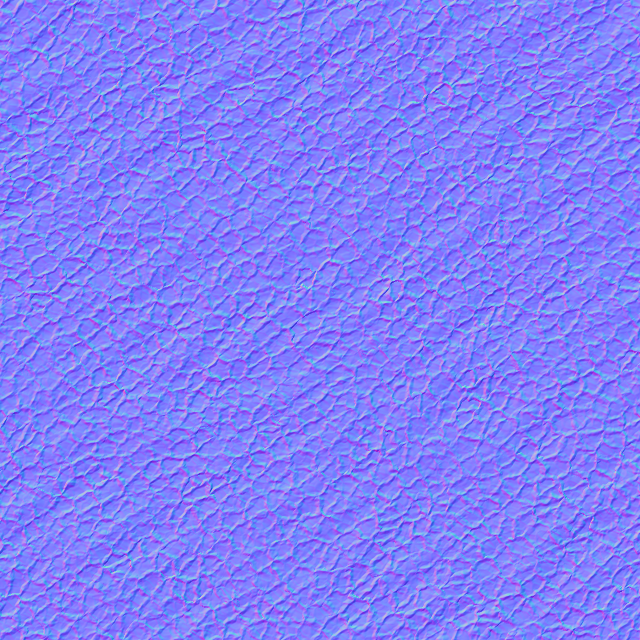
This texture map is drawn by a Shadertoy shader. Its source:

```glsl
// Tangent-space normal map of grained leather, green pointing down. Ragged
// Voronoi pebbles lie in chains up to the right; crumbly wrinkles and streaks
// cross them. The normal comes from central differences of the summed height.

vec2 hash2(vec2 p) {
    vec3 q = fract(p.xyx * vec3(0.1031, 0.1030, 0.0973));
    q += dot(q, q.yzx + 33.33);
    return fract((q.xx + q.yz) * q.zy);
}

// Gradient noise, roughly -0.7 to 0.7
float corner(vec2 cell, vec2 offset, vec2 f) {
    float angle = 6.2832 * hash2(cell + offset + 171.0).x;
    return dot(vec2(cos(angle), sin(angle)), f - offset);
}

float noise(vec2 p) {
    vec2 i = floor(p), f = p - i;
    vec2 u = f * f * f * (f * (f * 6.0 - 15.0) + 10.0);
    return mix(mix(corner(i, vec2(0, 0), f), corner(i, vec2(1, 0), f), u.x),
               mix(corner(i, vec2(0, 1), f), corner(i, vec2(1, 1), f), u.x), u.y);
}

vec2 noise2(vec2 p) {
    return vec2(noise(p), noise(p + vec2(37.0, 19.0)));
}

// Distance to the border between the two nearest Voronoi sites
float cellEdge(vec2 p) {
    vec2 i = floor(p), f = p - i;
    vec2 nearest = vec2(9.0), second = vec2(9.0);
    for (int y = -1; y <= 1; y++)
    for (int x = -1; x <= 1; x++) {
        vec2 g = vec2(x, y);
        vec2 site = g + 0.1 + 0.8 * hash2(i + g + 140.0) - f;
        if (dot(site, site) < dot(nearest, nearest)) {
            second = nearest;
            nearest = site;
        } else if (dot(site, site) < dot(second, second)) {
            second = site;
        }
    }
    float gap = dot(second, second) - dot(nearest, nearest);
    return 0.5 * gap / max(length(second - nearest), 0.001);
}

// Leather height in canvas units
float height(vec2 p) {
    // Bent frames: chains of pebbles climb to the right, streaks fall
    p += 0.025 * noise2(p * 3.0);
    vec2 chain = mat2(0.79, -0.61, 0.61, 0.79) * p;
    vec2 streak = mat2(0.94, 0.34, -0.34, 0.94) * p;

    // Pebbles with rounded flanks and creases of uneven depth
    vec2 q = chain * vec2(31.0, 42.0);
    q += 0.2 * noise2(q * 2.2) + 0.08 * noise2(q * 4.5 + 11.0);
    float edge = cellEdge(q);
    float depth = 0.0021 * (1.0 + 0.8 * noise(chain * vec2(9.0, 22.0)));
    float h = depth * smoothstep(-0.03, 0.26, edge);

    // Crumbly wrinkles, strongest beside the creases
    float crumble = mix(1.0, 0.4, smoothstep(0.05, 0.35, edge));
    vec2 w = streak * vec2(58.0, 82.0);
    w += 0.25 * noise2(w * 1.3 + 31.0);
    h += 0.0007 * crumble * smoothstep(0.0, 0.25, cellEdge(w));
    h += 0.0020 * crumble * noise(streak * vec2(54.0, 92.0) + 5.0);
    h += 0.0006 * crumble * noise(streak * vec2(110.0, 170.0) + 23.0);

    // Long soft folds
    h += 0.0035 * noise(chain * vec2(8.0, 24.0) + 61.0);
    return h;
}

void mainImage(out vec4 fragColor, in vec2 fragCoord) {
    vec2 uv = fragCoord / iResolution.y;

    // Slope of the surface, softened by a step of about a pixel
    vec2 e = vec2(0.0013, 0.0);
    vec2 slope = vec2(height(uv + e.xy) - height(uv - e.xy),
                      height(uv + e.yx) - height(uv - e.yx)) / (2.0 * e.x);

    // Pack the normal into colour, with a faint lean to the right
    vec3 normal = normalize(vec3(0.02 - slope.x, slope.y, 1.0));
    fragColor = vec4(0.5 + 0.5 * normal, 1.0);
}
```
